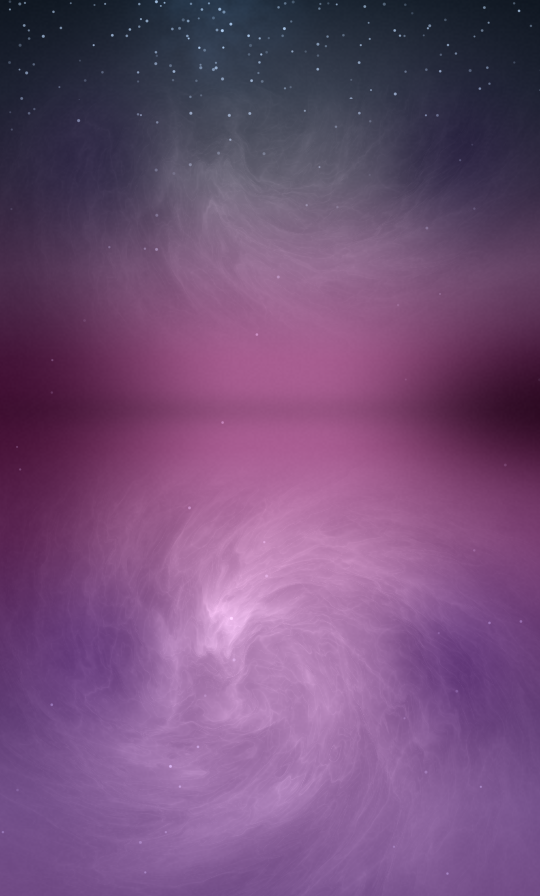
Reproduce this background procedurally as a Shadertoy shader.

```glsl
const vec3 MIDDLE[11] = vec3[11](
    vec3(.49, .34, .57), vec3(.63, .46, .68), vec3(.70, .51, .72), vec3(.73, .53, .73),
    vec3(.72, .49, .68), vec3(.67, .37, .58), vec3(.66, .37, .57), vec3(.57, .41, .56),
    vec3(.41, .37, .46), vec3(.23, .25, .32), vec3(.10, .14, .19));
const vec3 SIDES[11] = vec3[11](
    vec3(.44, .29, .52), vec3(.46, .32, .55), vec3(.38, .24, .46), vec3(.36, .19, .40),
    vec3(.35, .14, .32), vec3(.30, .09, .24), vec3(.27, .09, .23), vec3(.29, .18, .30),
    vec3(.18, .15, .24), vec3(.11, .13, .19), vec3(.06, .09, .13));

float hash(vec2 p) {
    return fract(sin(dot(p, vec2(127.1, 311.7))) * 43758.5453);
}

float noise(vec2 p) {
    vec2 i = floor(p), f = fract(p);
    f = f * f * (3. - 2. * f);
    return mix(mix(hash(i), hash(i + vec2(1, 0)), f.x),
               mix(hash(i + vec2(0, 1)), hash(i + vec2(1, 1)), f.x), f.y);
}

mat2 turn(float a) {
    return mat2(cos(a), sin(a), -sin(a), cos(a));
}

float fbm(vec2 p) {
    float sum = 0., amp = .5;
    for (int i = 0; i < 5; i++) {
        sum += amp * noise(p);
        p = turn(.6) * p * 2.03 + 7.3;
        amp *= .5;
    }
    return sum;
}

// Thin bright threads along the mid level of warped noise
float threads(vec2 p) {
    float sum = 0., amp = .5;
    for (int i = 0; i < 5; i++) {
        vec2 warp = vec2(noise(p * .7 + 3.1), noise(p * .7 + 19.4));
        float ridge = 1. - abs(2. * noise(p + 2.2 * warp) - 1.);
        sum += amp * pow(ridge, 7.);
        p = turn(1.1) * p * 1.75 + 5.7;
        amp *= .8;
    }
    return sum;
}

vec3 ramp(vec3 stops[11], float t) {
    t = clamp(t, 0., .999) * 10.;
    int i = int(t);
    return mix(stops[i], stops[i + 1], fract(t));
}

float glow(vec2 p, vec2 center, vec2 size) {
    vec2 d = (p - center) / size;
    return exp(-dot(d, d));
}

float stars(vec2 p, float cells, float density) {
    vec2 id = floor(p * cells);
    float seed = hash(id + cells);
    vec2 spot = .25 + .5 * vec2(hash(id + 4.7), hash(id + 9.2));
    float dist = length(fract(p * cells) - spot) / cells;
    float size = mix(.0007, .0014, hash(id + 2.3));
    float soft = 1. / iResolution.y;
    return step(seed, density) * (1. - smoothstep(size - soft * .5, size + soft, dist))
        * mix(.2, .8, hash(id + 6.1));
}

void mainImage(out vec4 fragColor, in vec2 fragCoord) {
    vec2 uv = fragCoord / iResolution.xy;
    vec2 p = vec2((uv.x - .5) * .6, uv.y);
    float above = smoothstep(.50, .59, uv.y);

    // Horizontal bands darkening toward the sides
    float side = smoothstep(.06, .54, abs(uv.x - .52));
    vec3 color = mix(ramp(MIDDLE, uv.y), ramp(SIDES, uv.y), side);
    color += vec3(.13, .11, .13) * glow(uv, vec2(1.02, .39), vec2(.22, .10));
    color += vec3(.10, .08, .09) * glow(uv, vec2(1.02, .70), vec2(.25, .08));

    // Shadows pinching in along the horizon
    float wedge = glow(uv, vec2(1.04, .545), vec2(.24, .055));
    color = mix(color, vec3(.16, .03, .12), .85 * wedge);
    color = mix(color, vec3(.24, .04, .18), .55 * glow(uv, vec2(-.03, .55), vec2(.28, .06)));
    color *= 1. - .10 * glow(uv, vec2(.4, .542), vec2(.6, .018));

    // Both halves reflect about the horizon
    vec2 fold = vec2(p.x, abs(uv.y - .544));
    float violet = glow(fold, vec2(-.20, .28), vec2(.075, .085))
                 + glow(fold, vec2(.21, .28), vec2(.075, .085));
    color = mix(color, mix(vec3(.31, .15, .44), vec3(.13, .09, .24), above), .5 * violet);

    // Swirling haze and threads
    vec2 d = fold - vec2(-.01, .295);
    float radius = length(d);
    vec2 swirl = turn(-1.3 * log(radius + .06)) * d;
    float haze = fbm(swirl * 11. + 2. * fbm(swirl * 8. + 4.));
    float wisps = threads(swirl * 13. + 1.5 * haze);
    float veil = exp(-radius * radius * 14.) * smoothstep(.02, .16, fold.y);
    float dim = 1. - smoothstep(.80, .98, uv.y);
    vec3 tint = mix(vec3(.38, .36, .36), vec3(.25, .23, .24), above) * mix(1., dim, above);
    color += tint * veil * ((haze - .47) * .75 + (wisps - .35) * .26);
    color += vec3(.03, .05, .03) * above * glow(uv, vec2(.48, .81), vec2(.25, .09));

    // Bright heart of the swirl
    float heart = glow(p, vec2(-.015, .245), vec2(.10, .085));
    color += vec3(.17, .18, .17) * heart * (.35 + smoothstep(.35, .75, haze));
    color += vec3(.22) * glow(p, vec2(-.02, .24), vec2(.055, .075)) * smoothstep(.48, .72, haze);

    // Star field and a faint blue cloud at the top
    float sky = smoothstep(.78, .98, uv.y);
    float cloud = glow(uv, vec2(.40, 1.), vec2(.12, .07)) * fbm(p * 30.);
    color += vec3(.12, .18, .24) * cloud;
    float light = stars(p, 60., .16 * sky) + stars(p + .37, 105., .13 * sky + .25 * cloud);
    color += vec3(.62, .70, .78) * light * (.4 + .6 * sky);

    // Fine grain
    color += .012 * (noise(p * 420.) - .5);
    fragColor = vec4(clamp(color, 0., 1.), 1.);
}
```
